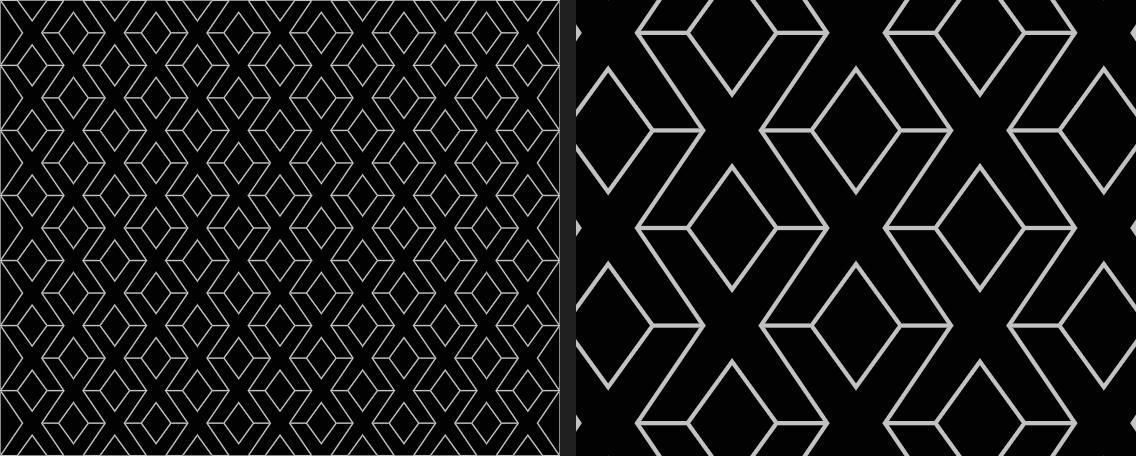
Left, the full canvas; right, a detail of the centre.
Write a Shadertoy shader that draws this pattern.

```glsl
// Thin pale line lattice on black: staggered diamonds with side bars between zigzags.

const vec2 TILE = vec2(1.27, 1.0);        // column pitch and row pitch
const vec2 DIAMOND = vec2(0.228, 0.315);  // half width and half height
const float REACH = 0.487;                // outer end of the side bars

// Distance to a diamond outline and its two horizontal bars, centred at zero.
float cellDistance(vec2 q) {
    q = abs(q);
    vec2 slope = 1.0 / DIAMOND;
    float outline = abs(dot(q, slope) - 1.0) / length(slope);
    float barMiddle = 0.5 * (REACH + DIAMOND.x);
    float barHalf = 0.5 * (REACH - DIAMOND.x);
    float bar = length(vec2(max(abs(q.x - barMiddle) - barHalf, 0.0), q.y));
    return min(outline, bar);
}

// Distance to the zigzags that join the bar ends of neighbouring columns.
float zigzagDistance(vec2 p) {
    float x = abs(p.x - TILE.x * round(p.x / TILE.x));
    float wave = 2.0 * abs(fract(p.y) - 0.5);
    float inner = 0.5 * TILE.x - REACH;
    float slope = 2.0 * (REACH - inner);
    return abs(x - mix(REACH, inner, wave)) / length(vec2(1.0, slope));
}

void mainImage(out vec4 fragColor, in vec2 fragCoord) {
    float pixel = 7.01 / iResolution.y;
    vec2 halfSize = 0.5 * pixel * iResolution.xy;
    vec2 p = fragCoord * pixel - halfSize;

    // Zigzags and the thin frame
    vec2 edge = halfSize - abs(p);
    float d = min(zigzagDistance(p), min(edge.x, edge.y));

    // Two staggered lattices; cells centred beyond the sides stay empty
    for (int i = 0; i < 2; i++) {
        vec2 shift = i == 0 ? vec2(0.0, 0.5) : vec2(0.5, 0.0);
        vec2 centre = (round(p / TILE - shift) + shift) * TILE;
        if (abs(centre.x) < halfSize.x) d = min(d, cellDistance(p - centre));
    }

    // Antialiased strokes
    float ink = clamp(0.5 + (0.011 - d) / pixel, 0.0, 1.0);
    fragColor = vec4(vec3(mix(0.008, 0.76, ink)), 1.0);
}
```
